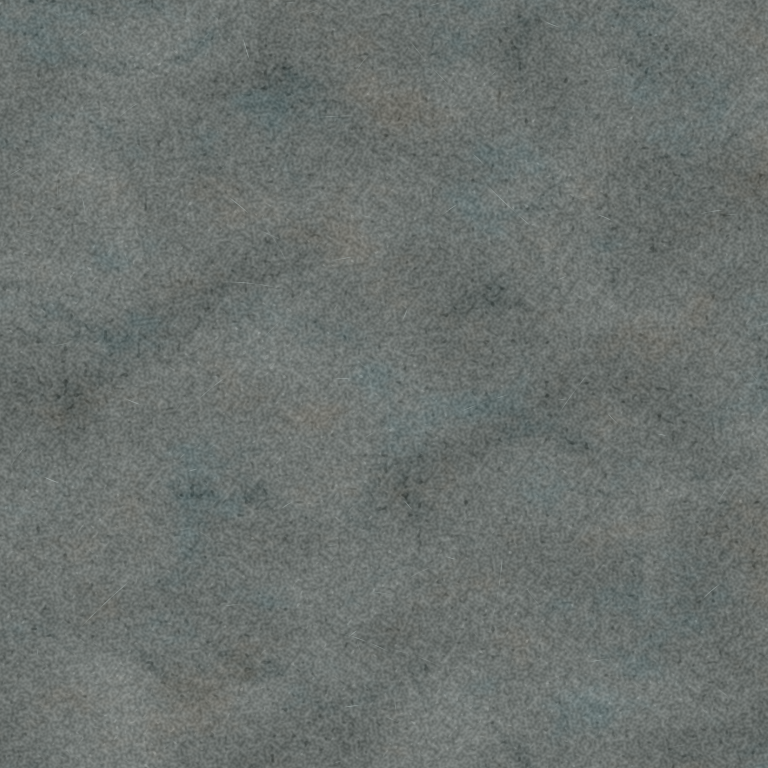
A Shadertoy shader for this texture:

```glsl
// Weathered grey-green concrete with soft stains, fine grain, pits and faint pale scratches.

const vec3 BASE = vec3(0.424, 0.446, 0.435);
const vec3 TEAL_TINT = vec3(-0.030, 0.000, 0.010);
const vec3 RUST_TINT = vec3(0.022, 0.002, -0.012);
const vec3 SCRATCH_COLOR = vec3(0.66, 0.70, 0.69);

const float CLOUD_SCALE = 4.5;
const float CLOUD_AMOUNT = 0.062;
const float STAIN_AMOUNT = 0.045;
const float MOTTLE_SCALE = 88.0;
const float MOTTLE_AMOUNT = 0.065;
const float GRAIN_SCALE = 225.0;
const float GRAIN_AMOUNT = 0.115;
const float PIT_AMOUNT = 0.085;
const float FLECK_AMOUNT = 0.075;
const float SCRATCH_WIDTH = 0.0013;

const float TAU = 6.28318;
const mat2 TURN = mat2(0.8, 0.6, -0.6, 0.8);

vec2 hash2(vec2 p) {
    vec3 q = fract(p.xyx * vec3(0.1031, 0.1030, 0.0973));
    q += dot(q, q.yzx + 33.33);
    return fract((q.xx + q.yz) * q.zy);
}

float cornerSlope(vec2 cell, vec2 offset) {
    float angle = TAU * hash2(cell).x;
    return dot(vec2(cos(angle), sin(angle)), offset);
}

float gradientNoise(vec2 p) {
    vec2 i = floor(p);
    vec2 f = p - i;
    vec2 u = f * f * f * (f * (f * 6.0 - 15.0) + 10.0);
    vec2 e = vec2(1.0, 0.0);
    float low = mix(cornerSlope(i, f), cornerSlope(i + e, f - e), u.x);
    float high = mix(cornerSlope(i + e.yx, f - e.yx), cornerSlope(i + 1.0, f - 1.0), u.x);
    return mix(low, high, u.y);
}

float fbm(vec2 p) {
    float sum = 0.0;
    float gain = 1.0;
    for (int octave = 0; octave < 5; octave++) {
        sum += gain * gradientNoise(p);
        p = TURN * p * 2.03 + 17.3;
        gain *= 0.62;
    }
    return sum;
}

// One slightly bowed, tapered scratch per grid cell, many of them left out.
float scratches(vec2 uv, float cells, float maxLength, float share, float seed) {
    float width = max(SCRATCH_WIDTH, 0.7 / iResolution.y);
    vec2 home = floor(uv * cells);
    float result = 0.0;
    for (int y = -1; y <= 1; y++) {
        for (int x = -1; x <= 1; x++) {
            vec2 cell = home + vec2(x, y);
            vec2 place = hash2(cell + seed);
            vec2 shape = hash2(cell + seed + 41.7);
            vec2 kind = hash2(cell + seed + 83.1);
            float angle = kind.x < 0.6 ? (shape.x - 0.35) * 1.3 : shape.x * TAU;
            float halfLength = maxLength * mix(0.2, 0.5, shape.y);
            vec2 d = uv - (cell + place) / cells;
            vec2 along = vec2(cos(angle), sin(angle));
            float t = dot(d, along) / halfLength;
            float bow = (kind.x - 0.5) * 0.2 * halfLength * t * t;
            float across = abs(dot(d, vec2(-along.y, along.x)) - bow);
            float line = 1.0 - smoothstep(0.0, width, across);
            float taper = 1.0 - smoothstep(0.4, 1.0, abs(t));
            float present = step(kind.y, share) * mix(0.35, 1.0, place.x);
            result = max(result, line * taper * present);
        }
    }
    return result;
}

void mainImage(out vec4 fragColor, in vec2 fragCoord) {
    vec2 uv = fragCoord / iResolution.y;

    // Broad clouds and ragged dark stains, a little wider than tall
    vec2 p = uv * vec2(0.85, 1.2) * CLOUD_SCALE;
    vec2 warp = vec2(gradientNoise(p + 5.2), gradientNoise(p + 31.8));
    float clouds = fbm(p + 0.5 * warp);
    float stain = smoothstep(0.15, 0.85, fbm(p * 1.7 + warp + 60.0));
    float hue = fbm(p * 1.4 + 93.0);

    // Fine surface texture
    float mottle = gradientNoise(TURN * uv * MOTTLE_SCALE);
    float grain = gradientNoise(TURN * uv * GRAIN_SCALE + 7.0);
    float pits = smoothstep(0.30, 0.60, gradientNoise(uv * 115.0 + 13.7) + 0.15 * stain - 0.08 * clouds);
    float flecks = smoothstep(0.36, 0.62, gradientNoise(TURN * uv * 150.0 + 51.0) + 0.1 * clouds);

    float tone = CLOUD_AMOUNT * clouds - STAIN_AMOUNT * stain;
    tone += MOTTLE_AMOUNT * mottle + GRAIN_AMOUNT * grain;
    tone += FLECK_AMOUNT * flecks - PIT_AMOUNT * pits;

    vec3 color = BASE + tone;
    color += TEAL_TINT * (smoothstep(0.1, 0.8, hue) + 0.35 * stain);
    color += RUST_TINT * smoothstep(0.1, 0.8, -hue);

    // Scratches, worn away in places
    float wear = smoothstep(-0.3, 0.35, gradientNoise(uv * 55.0 + 3.0));
    float marks = scratches(uv, 6.0, 0.13, 0.55, 11.0) * 0.5;
    marks = max(marks, scratches(uv, 15.0, 0.04, 0.35, 150.0) * 0.6);
    color = mix(color, SCRATCH_COLOR, marks * wear);

    fragColor = vec4(clamp(color, 0.0, 1.0), 1.0);
}
```
